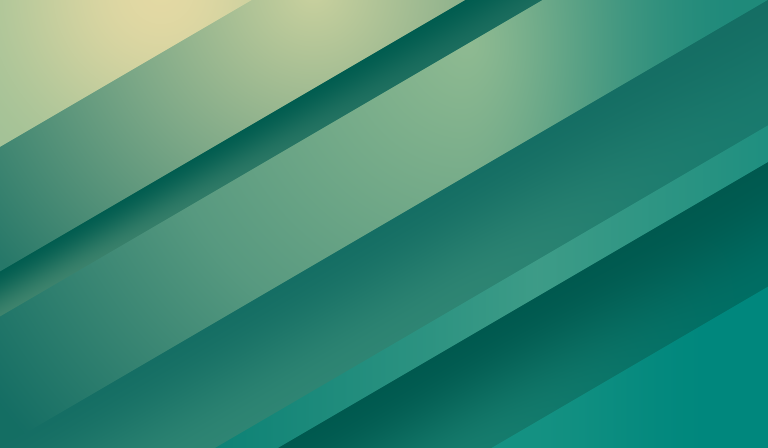
Reproduce this background procedurally as a WebGL 2 fragment shader.

```glsl
#version 300 es
precision highp float;

uniform vec2 u_resolution;
out vec4 outColor;

// Three-stop gradient with the middle stop at m
vec3 ramp(vec3 a, vec3 b, vec3 c, float m, float t) {
    return t < m ? mix(a, b, clamp(t / m, 0.0, 1.0))
                 : mix(b, c, clamp((t - m) / (1.0 - m), 0.0, 1.0));
}

// Smooth-edged coverage of everything below a diagonal
float below(float edge, float s) {
    float soft = 0.6 / u_resolution.y;
    return smoothstep(edge - soft, edge + soft, s);
}

void main() {
    vec2 p = gl_FragCoord.xy / u_resolution.y;
    p.x *= 1.7143 * u_resolution.y / u_resolution.x;

    // Distance down the page, constant along each diagonal edge
    float s = 1.0 - p.y + 0.5835 * p.x;

    // Pale gold corner
    float glow = 1.0 - smoothstep(0.0, 0.52, length(p - vec2(0.36, 1.02)));
    vec3 color = mix(vec3(0.64, 0.76, 0.59), vec3(0.89, 0.85, 0.64), glow);

    // Upper ribbon, fading from sand to teal
    vec3 sandRibbon = ramp(vec3(0.79, 0.82, 0.62), vec3(0.49, 0.66, 0.53),
                           vec3(0.15, 0.47, 0.41), 0.47,
                           length(p - vec2(0.70, 1.02)) / 0.92);
    color = mix(color, sandRibbon, below(0.328, s));

    // Narrow fold, darkest along its upper edge
    vec3 foldLight = mix(vec3(0.25, 0.52, 0.43), vec3(0.11, 0.43, 0.37),
                         smoothstep(0.0, 1.1, p.x));
    vec3 fold = mix(vec3(0.0, 0.36, 0.31), foldLight, smoothstep(0.595, 0.72, s));
    color = mix(color, fold, below(0.606, s));

    // Wide green ribbon, lit near its upper middle
    vec3 greenRibbon = ramp(vec3(0.56, 0.73, 0.57), vec3(0.34, 0.60, 0.50),
                            vec3(0.08, 0.43, 0.39), 0.55,
                            length(p - vec2(1.05, 0.90)) / 1.32);
    greenRibbon = mix(greenRibbon, vec3(0.12, 0.54, 0.48),
                      smoothstep(1.02, 1.68, p.x));
    color = mix(color, greenRibbon, below(0.7065, s));

    // Broad shaded ribbon
    vec3 shadeLight = mix(vec3(0.18, 0.52, 0.45), vec3(0.10, 0.48, 0.43),
                          smoothstep(1.0, 1.7, p.x));
    vec3 shade = mix(vec3(0.08, 0.43, 0.39), shadeLight, smoothstep(0.98, 1.28, s));
    color = mix(color, shade, below(1.0, s));

    // Bright thin strip
    vec3 strip = ramp(vec3(0.05, 0.51, 0.46), vec3(0.24, 0.61, 0.53),
                      vec3(0.12, 0.56, 0.50), 0.58, (p.x - 0.48) / 1.24);
    color = mix(color, strip, below(1.280, s));

    // Deep green ribbon
    vec3 deepLight = mix(vec3(0.09, 0.49, 0.43), vec3(0.0, 0.43, 0.39),
                         smoothstep(1.0, 1.7, p.x));
    vec3 deep = mix(vec3(0.0, 0.35, 0.31), deepLight, smoothstep(1.36, 1.65, s));
    color = mix(color, deep, below(1.362, s));

    // Flat teal corner
    vec3 corner = mix(vec3(0.08, 0.57, 0.51), vec3(0.0, 0.53, 0.49),
                      smoothstep(1.15, 1.6, p.x));
    color = mix(color, corner, below(1.640, s));

    outColor = vec4(color, 1.0);
}
```
